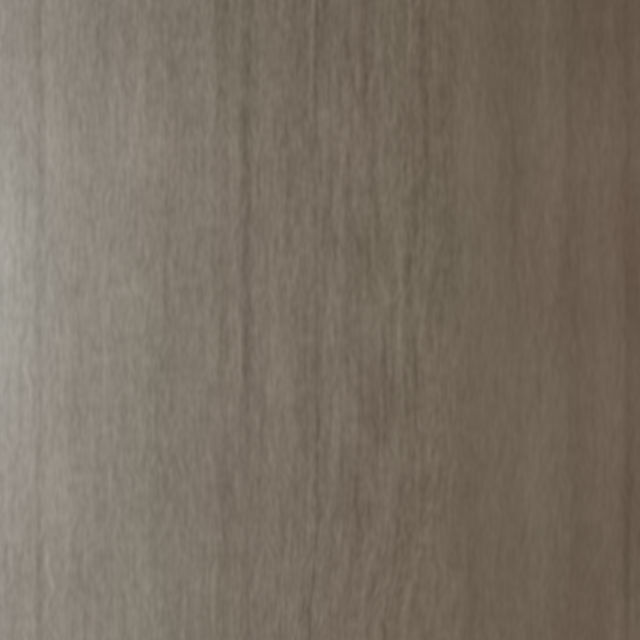
A WebGL 1 fragment shader for this texture:

```glsl
precision highp float;
// Draws brown-grey vertical wood grain under a soft sheen from the left.
uniform vec2 u_resolution;

vec2 hashGradient(vec2 cell) {
  vec3 q = fract(vec3(cell.xyx) * vec3(0.1031, 0.1030, 0.0973));
  q += dot(q, q.yzx + 33.33);
  return fract((q.xx + q.yz) * q.zy) * 2.0 - 1.0;
}

// Gradient noise, roughly -0.7 to 0.7
float gradientNoise(vec2 p) {
  vec2 cell = floor(p);
  vec2 f = p - cell;
  vec2 w = f * f * f * (f * (f * 6.0 - 15.0) + 10.0);
  float a = dot(hashGradient(cell), f);
  float b = dot(hashGradient(cell + vec2(1.0, 0.0)), f - vec2(1.0, 0.0));
  float c = dot(hashGradient(cell + vec2(0.0, 1.0)), f - vec2(0.0, 1.0));
  float d = dot(hashGradient(cell + vec2(1.0, 1.0)), f - vec2(1.0, 1.0));
  return mix(mix(a, b, w.x), mix(c, d, w.x), w.y);
}

// Octaves of noise stretched by the given frequency
float fbm(vec2 p, vec2 frequency) {
  float sum = 0.0;
  float amplitude = 1.0;
  for (int i = 0; i < 3; i++) {
    sum += amplitude * gradientNoise(p * frequency + float(i) * 19.7);
    frequency *= 1.9;
    amplitude *= 0.55;
  }
  return sum;
}

// Soft-edged vertical band, 1 between left and right
float band(float x, float left, float right, float blur) {
  return smoothstep(left - blur, left + blur, x)
       * (1.0 - smoothstep(right - blur, right + blur, x));
}

// Soft dark line that fades in and out along its length
float seam(vec2 p, float center, float width, float seed) {
  float offset = (p.x - center) / width;
  float fade = 0.75 + 0.7 * gradientNoise(vec2(seed, p.y * 4.0 + seed));
  return exp(-offset * offset) * fade;
}

// Base colour with light falling off to the right
vec3 sheenColor(vec2 p) {
  vec3 umber = vec3(0.384, 0.330, 0.272);
  vec3 paleGrey = vec3(0.606, 0.588, 0.556);
  vec3 color = mix(umber, paleGrey, exp(-2.1 * p.x));
  float height = (p.y - 0.55) / 0.32;
  float glow = exp(-height * height) - 0.5;
  color += vec3(0.070, 0.085, 0.088) * glow * exp(-9.0 * p.x);
  return color - 0.016 * smoothstep(0.75, 1.0, p.y);
}

// Fine fibres, coarser streaks and mottling as one brightness offset
float grain(vec2 p) {
  float ribbed = band(p.x, 0.50, 0.68, 0.025);
  float calm = smoothstep(0.66, 0.76, p.x);
  float strength = mix(1.0, 0.55, calm);
  float broad = 0.026 * fbm(p, vec2(17.0, 1.1));
  float streaks = 0.032 * fbm(p + 3.1, vec2(48.0, 5.0));
  float fibres = 0.048 * gradientNoise(p * vec2(105.0, 26.0) + 7.3);
  float flecks = 0.042 * gradientNoise(p * vec2(140.0, 65.0) + 41.0);
  float ribs = 0.062 * gradientNoise(p * vec2(76.0, 7.0) + 63.0);
  return broad + strength * (streaks + fibres + flecks) + ribbed * ribs;
}

void main() {
  vec2 p = gl_FragCoord.xy / u_resolution;

  // Fibres wander slightly and lean over near the bottom middle
  vec2 bent = p;
  bent.x += 0.006 * gradientNoise(p * vec2(3.0, 4.0) + 11.0);
  float foot = 1.0 - smoothstep(0.0, 0.26, p.y);
  bent.x += 0.025 * foot * foot * band(p.x, 0.48, 0.66, 0.06);

  vec3 color = sheenColor(p) + grain(bent);

  // Long dark seams between growth bands
  float seams = 0.050 * seam(bent, 0.385, 0.009, 2.3)
              + 0.045 * seam(bent, 0.062, 0.006, 5.7)
              + 0.045 * seam(bent, 0.495, 0.004, 8.1)
              + 0.028 * seam(bent, 0.350, 0.012, 4.4)
              + 0.032 * seam(bent, 0.980, 0.007, 9.6);
  color -= seams;

  // Slow tint drift between rosy and olive, with faint cloudiness
  float tint = fbm(p + 5.3, vec2(5.0, 1.6));
  float cloud = fbm(p + 8.9, vec2(6.0, 4.5));
  color += tint * vec3(0.007, -0.004, 0.001) + 0.015 * cloud;

  gl_FragColor = vec4(clamp(color, 0.0, 1.0), 1.0);
}
```
